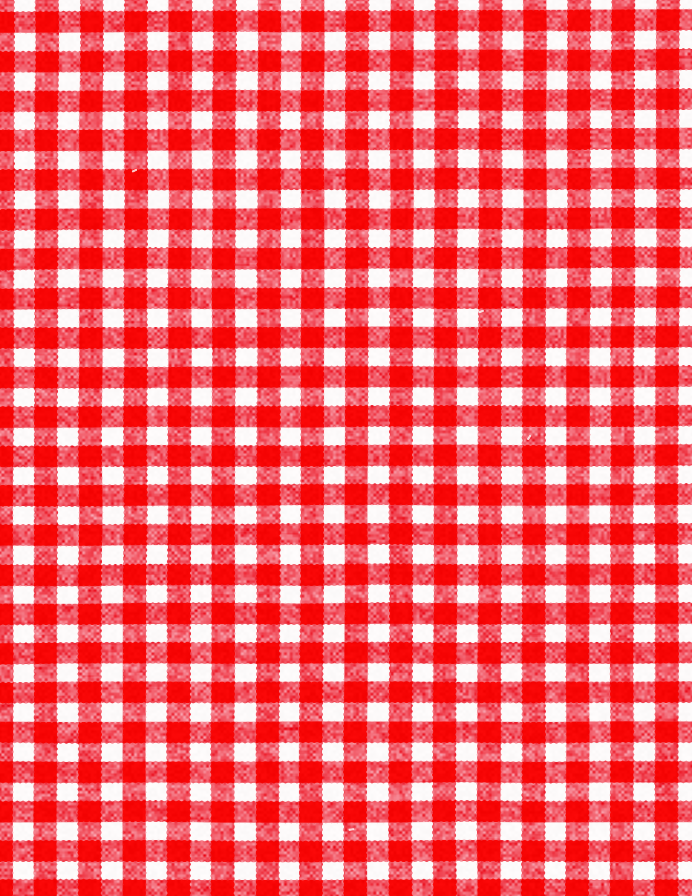
A WebGL 1 fragment shader for this pattern:

```glsl
precision highp float;
// Red and white gingham cloth: red warp and weft stripes cross to give solid
// red, half-tone pink and white checks. The pink carries a fine woven grain,
// with slight skew, uneven stripes, darker slubs and a few pale lint flecks.

uniform vec2 u_resolution;

#define REPEATS vec2(15.6, 22.68)
#define PHASE vec2(0.04, 0.143)
#define HALF_STRIPE vec2(0.262, 0.268)
#define THREADS 240.0
#define GRAIN 0.42
#define WOBBLE 0.025
#define FLECKS 7
#define RED vec3(0.97, 0.02, 0.02)
#define PINK vec3(0.95, 0.37, 0.42)
#define WHITE vec3(0.99, 0.98, 0.98)

float hash(vec2 p) {
  return fract(sin(dot(p, vec2(127.1, 311.7))) * 43758.5453);
}

float valueNoise(vec2 p) {
  vec2 cell = floor(p);
  vec2 f = fract(p);
  f = f * f * (3.0 - 2.0 * f);
  float low = mix(hash(cell), hash(cell + vec2(1.0, 0.0)), f.x);
  float high = mix(hash(cell + vec2(0.0, 1.0)), hash(cell + vec2(1.0, 1.0)), f.x);
  return mix(low, high, f.y);
}

// Coverage of a stripe centred on each whole number.
float stripe(float x, float halfWidth, float blur, float seed) {
  float id = floor(x + 0.5);
  float offset = (hash(vec2(id, seed)) - 0.5) * WOBBLE;
  float edge = abs(x - id - offset) - halfWidth;
  return 1.0 - smoothstep(-blur, blur, edge);
}

// Short pale lint fibres scattered over the cloth.
float lint(vec2 p, float aspect, float pixel) {
  float cover = 0.0;
  for (int i = 0; i < FLECKS; i++) {
    float id = float(i) + 1.0;
    vec2 center = vec2(hash(vec2(id, 3.0)), hash(vec2(id, 8.0)) * aspect);
    float angle = 6.2832 * hash(vec2(id, 5.0));
    vec2 along = vec2(cos(angle), sin(angle));
    vec2 d = p - center;
    d -= along * clamp(dot(d, along), -0.0025, 0.0025);
    cover = max(cover, 1.0 - smoothstep(0.0008, 0.0008 + pixel, length(d)));
  }
  return cover;
}

void main() {
  vec2 uv = gl_FragCoord.xy / u_resolution;
  vec2 p = gl_FragCoord.xy / u_resolution.x;
  vec2 threads = p * THREADS;

  // Over-under weave and irregular yarn
  float weave = cos(3.14159 * threads.x) * cos(3.14159 * threads.y);
  float yarn = valueNoise(threads) - 0.5;

  // Stripes, with a slight skew and edges notched by the weave
  vec2 repeat = uv * REPEATS - PHASE;
  repeat.x -= 0.05 * (uv.y - 0.5);
  repeat.y -= 0.06 * (uv.x - 0.5) * uv.y;
  repeat += 0.03 * (vec2(valueNoise(p * 9.0), valueNoise(p * 9.0 + 40.0)) - 0.5);
  repeat += 0.014 * weave;
  vec2 blur = max(0.7 * REPEATS / u_resolution, vec2(0.015));
  float warp = stripe(repeat.x, HALF_STRIPE.x, blur.x, 17.0);
  float weft = stripe(repeat.y, HALF_STRIPE.y, blur.y, 53.0);

  // Pink tone: grain, darker rows and long horizontal slubs
  float slub = smoothstep(0.72, 0.95, valueNoise(p * vec2(14.0, 170.0)));
  float tone = GRAIN * yarn + 0.07 * weave - 0.08 * slub - 0.02 * weft * (1.0 - warp);
  tone += 0.06 * (valueNoise(p * vec2(7.0, 11.0)) - 0.5);
  vec3 pink = PINK + vec3(0.08, 1.0, 0.98) * tone;

  // Faint weave shading keeps the solid checks cloth-like
  vec3 red = RED + vec3(0.04, 0.03, 0.03) * yarn;
  vec3 white = WHITE + 0.02 * yarn;
  vec3 color = mix(mix(white, pink, warp), mix(pink, red, warp), weft);
  color = mix(color, WHITE, 0.8 * lint(p, u_resolution.y / u_resolution.x, 1.0 / u_resolution.x));
  gl_FragColor = vec4(clamp(color, 0.0, 1.0), 1.0);
}
```
